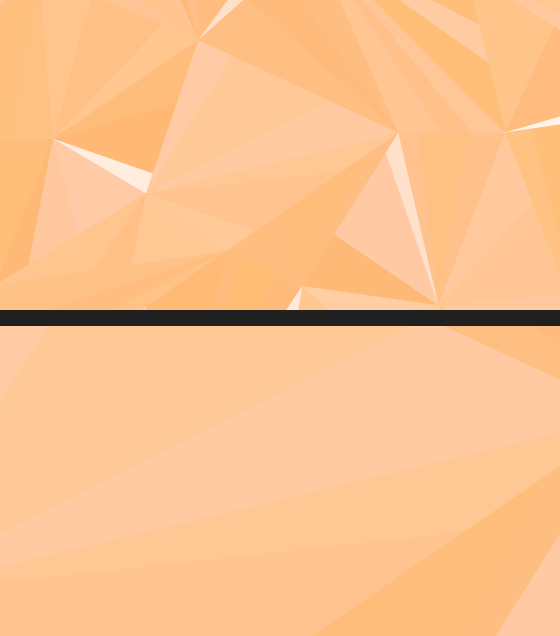
Top: the whole. Bottom: its middle third, enlarged.
A WebGL 1 fragment shader for this background:

```glsl
precision highp float;
// Low-poly backdrop: flat peach facets fanned into wedges, with a few pale slivers.

uniform vec2 u_resolution;

vec2 hash22(vec2 p) {
    vec3 q = fract(p.xyx * vec3(0.1031, 0.1030, 0.0973));
    q += dot(q, q.yzx + 33.33);
    return fract((q.xx + q.yz) * q.zy);
}

float cross2(vec2 a, vec2 b) {
    return a.x * b.y - a.y * b.x;
}

// Each mesh vertex stays inside its own grid cell
vec2 meshVertex(vec2 cell) {
    return cell + 0.5 + 0.84 * (hash22(cell + 17.0) - 0.5);
}

float edgeDistance(vec2 p, vec2 a, vec2 b) {
    return cross2(b - a, p - a) / max(length(b - a), 1e-4);
}

// Antialiased coverage of a counter-clockwise triangle
float coverage(vec2 p, vec2 a, vec2 b, vec2 c, float pixel) {
    float d = min(edgeDistance(p, a, b), min(edgeDistance(p, b, c), edgeDistance(p, c, a)));
    return clamp(0.5 + d / pixel, 0.0, 1.0);
}

// Orange to light peach, with a slight drift between pink and yellow
vec3 peach(float tone, float drift) {
    vec3 colour = mix(vec3(1.0, 0.732, 0.46), vec3(1.0, 0.802, 0.65), pow(tone, 1.35));
    colour.g += 0.02 * (drift - 0.5);
    return colour;
}

// One mesh triangle, cut into three wedges that share an apex
vec4 facet(vec2 p, vec2 a, vec2 b, vec2 c, vec2 cell, float side, float pixel) {
    vec2 shape = hash22(cell + 41.0 + 23.0 * side);
    vec2 tint = hash22(cell + 71.0 + 13.0 * side);

    // Pick the apex by rotating the corners
    vec2 apex = a, start = b, end = c;
    if (shape.x < 0.33) { apex = b; start = c; end = a; }
    else if (shape.x < 0.66) { apex = c; start = a; end = b; }

    bool pale = side < 0.5 && mod(cell.x + 2.0 * cell.y, 3.0) < 0.5;
    vec2 cut1 = mix(start, end, pale ? 0.13 : 0.15 + 0.3 * shape.y);
    vec2 cut2 = mix(start, end, 0.55 + 0.35 * tint.x);

    // Evenly spread tones, close together inside a fan
    float tone = fract(dot(cell, vec2(0.755, 0.57)) + 0.43 * side);
    vec3 first = peach(fract(tone + 0.16), tint.y);
    if (pale) first = mix(vec3(1.0, 0.87, 0.78), vec3(1.0, 0.98, 0.97), tint.y);

    float w1 = coverage(p, apex, start, cut1, pixel);
    float w2 = coverage(p, apex, cut1, cut2, pixel);
    float w3 = coverage(p, apex, cut2, end, pixel);
    return vec4(first, 1.0) * w1
         + vec4(peach(tone, tint.x), 1.0) * w2
         + vec4(peach(fract(tone + 0.08 + 0.2 * shape.y), tint.y), 1.0) * w3;
}

void main() {
    // Two grid cells per canvas height
    vec2 p = 2.0 * gl_FragCoord.xy / u_resolution.y + vec2(4.3, 6.4);
    float pixel = 2.0 / u_resolution.y;
    vec4 sum = vec4(0.0);

    for (int j = 0; j < 2; j++) {
        for (int i = 0; i < 2; i++) {
            vec2 cell = floor(p) - vec2(float(i), float(j));
            vec2 a = meshVertex(cell);
            vec2 b = meshVertex(cell + vec2(1.0, 0.0));
            vec2 c = meshVertex(cell + vec2(1.0, 1.0));
            vec2 d = meshVertex(cell + vec2(0.0, 1.0));

            // Split along the diagonal that keeps both halves unfolded
            float splitAC = min(cross2(b - a, c - a), cross2(c - a, d - a));
            float splitBD = min(cross2(b - a, d - a), cross2(c - b, d - b));
            if (splitAC > splitBD) {
                sum += facet(p, a, b, c, cell, 0.0, pixel);
                sum += facet(p, a, c, d, cell, 1.0, pixel);
            } else {
                sum += facet(p, a, b, d, cell, 0.0, pixel);
                sum += facet(p, b, c, d, cell, 1.0, pixel);
            }
        }
    }
    gl_FragColor = vec4(sum.rgb / max(sum.a, 1e-3), 1.0);
}
```
